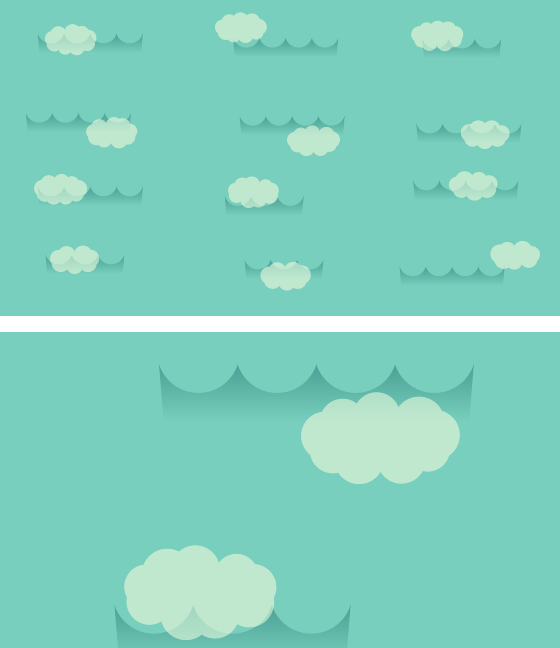
Top: the whole. Bottom: its middle third, enlarged.
A WebGL 2 fragment shader for this pattern:

```glsl
#version 300 es
precision highp float;
// Pale puffy clouds and fading scalloped waves scattered over a flat teal sea.

uniform vec2 u_resolution;
out vec4 fragColor;

const vec3 SEA = vec3(0.47, 0.81, 0.74);
const vec3 CLOUD = vec3(0.75, 0.91, 0.81);
const vec3 WAVE_SHADE = vec3(0.29, 0.63, 0.58);

const int COLUMNS = 3;
const int ROWS = 4;
const float TAU = 6.2831853;

// Two random values in 0..1 for a cell and a seed
vec2 hash2(vec2 cell, float seed) {
    vec3 q = fract((cell.xyx + seed) * vec3(0.1031, 0.1030, 0.0973));
    q += dot(q, q.yzx + 33.33);
    return fract((q.xx + q.yz) * q.zy);
}

// Antialiased coverage of a signed distance
float coverage(float dist, float pixel) {
    return 1.0 - smoothstep(-0.6 * pixel, 0.6 * pixel, dist);
}

// Cloud: a capsule core ringed by round puffs of uneven size
float cloudDistance(vec2 p, vec2 ring, float puffRadius, int puffs, vec2 cell) {
    vec2 core = vec2(max(abs(p.x) - 0.8 * ring.x, 0.0), p.y);
    float dist = length(core) - ring.y;
    for (int i = 0; i < puffs; i++) {
        vec2 vary = hash2(cell, 50.0 + 7.0 * float(i)) - 0.5;
        float angle = TAU * (float(i) + 0.3 * vary.x + 0.25) / float(puffs);
        vec2 centre = ring * vec2(cos(angle), sin(angle));
        dist = min(dist, length(p - centre) - puffRadius * (1.0 + 0.16 * vary.y));
    }
    return dist;
}

// Wave: circular scallops cut from the top of a band that fades downwards
float waveShade(vec2 p, float scallops, float pitch, float sag, float depth, float pixel) {
    float radius = (0.25 * pitch * pitch + sag * sag) / (2.0 * sag);
    float x = (fract(p.x / pitch + 0.5 * scallops) - 0.5) * pitch;
    float cut = radius - length(vec2(x, p.y + sag - radius));
    float taper = 0.08 * p.y;
    float sides = abs(p.x) - 0.5 * scallops * pitch - taper;
    float band = coverage(max(max(cut, sides), p.y), pixel);
    return band * clamp(1.0 + p.y / depth, 0.0, 1.0);
}

void main() {
    float pixel = 1.0 / u_resolution.y;
    vec2 p = gl_FragCoord.xy * pixel;
    float cellWidth = u_resolution.x * pixel / float(COLUMNS);
    float shade = 0.0;
    float cloud = 0.0;

    // Each loose cell holds one wave and one cloud
    for (int i = 0; i < COLUMNS; i++) {
        for (int j = 0; j < ROWS; j++) {
            vec2 cell = vec2(i, j);
            vec2 home = vec2((cell.x + 0.5) * cellWidth, 0.174 + 0.231 * cell.y);

            vec2 waveShift = (hash2(cell, 3.0) - 0.5) * vec2(0.13, 0.06);
            float scallops = 3.0 + step(0.45, hash2(cell, 11.0).x);
            shade = max(shade, waveShade(p - home - waveShift, scallops, 0.083, 0.03, 0.06, pixel));

            vec2 cloudShift = (hash2(cell, 19.0) - 0.5) * vec2(0.34, 0.13) - vec2(0.0, 0.02);
            bool small = hash2(cell, 29.0).x < 0.5;
            vec2 ring = small ? vec2(0.052, 0.018) : vec2(0.058, 0.024);
            float dist = cloudDistance(p - home - cloudShift, ring,
                                       small ? 0.028 : 0.025, small ? 7 : 9, cell);
            cloud = max(cloud, coverage(dist, pixel));
        }
    }

    // Waves show faintly through the clouds
    vec3 colour = mix(SEA, CLOUD, cloud);
    colour = mix(colour, WAVE_SHADE, shade * mix(1.0, 0.25, cloud));
    fragColor = vec4(colour, 1.0);
}
```
